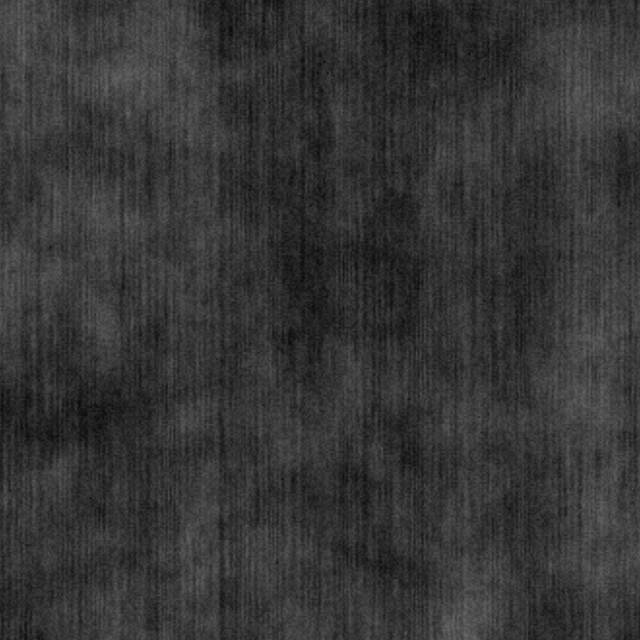
Write a WebGL 2 fragment shader that draws this texture.

```glsl
#version 300 es
precision highp float;
// Dark worn surface with fine vertical ribs: layered cloud noise gives the
// blotches, layered sines and stretched noise give the broken ribs and threads,
// and cellular points scatter dark pits and short pale scratches.
#define BASE_GREY 0.205
#define CLOUD_SCALE 5.5
#define CLOUD_CONTRAST 0.066
#define BAND_CONTRAST 0.040
#define RIB_COUNT 104.0
#define RIB_CONTRAST 0.026
#define THREAD_CONTRAST 0.034
#define GRAIN_CONTRAST 0.046
#define SEAM_X 0.343
#define PIT_GRID 110.0
#define SCRATCH_GRID 48.0

uniform vec2 u_resolution;
out vec4 fragColor;

const float TAU = 6.2831853;

float hash(vec2 p) {
  vec3 q = fract(p.xyx * 0.1031);
  q += dot(q, q.yzx + 33.33);
  return fract((q.x + q.y) * q.z);
}

vec2 hash2(vec2 p) {
  return vec2(hash(p + 17.3), hash(p + 71.9));
}

// Smooth value noise in -1..1
float noise(vec2 p) {
  vec2 cell = floor(p), f = fract(p);
  f = f * f * (3.0 - 2.0 * f);
  float low = mix(hash(cell), hash(cell + vec2(1, 0)), f.x);
  float high = mix(hash(cell + vec2(0, 1)), hash(cell + vec2(1, 1)), f.x);
  return 2.0 * mix(low, high, f.y) - 1.0;
}

// Rotated octaves, so no grid shows in the blotches
float clouds(vec2 p) {
  const mat2 turn = mat2(1.6, 1.2, -1.2, 1.6);
  float sum = 0.0, weight = 1.0;
  for (int i = 0; i < 7; i++) {
    sum += weight * noise(p);
    p = turn * p + 19.7;
    weight *= 0.69;
  }
  return sum;
}

// Vertical ribs of uneven spacing and strength, beaded along their length
float ribs(vec2 uv) {
  float drift = 0.5 * sin(uv.x * 47.0) + 0.35 * sin(uv.x * 113.0 + 1.7);
  drift += 0.12 * noise(vec2(uv.x * 50.0, uv.y * 40.0) + 15.0);
  float wave = sin(TAU * (uv.x * RIB_COUNT + drift));
  float strength = 0.65 + 0.5 * noise(vec2(uv.x * 36.0, uv.y * 9.0) + 40.0);
  float beads = 1.0 + 0.8 * noise(vec2(uv.x * RIB_COUNT, uv.y * 85.0));
  return wave * strength * beads;
}

// Uneven threads: long faint ones under short broken ones
float threads(vec2 uv) {
  float broad = noise(vec2(uv.x * 135.0, uv.y * 4.0) + 7.0);
  float broken = noise(vec2(uv.x * 150.0, uv.y * 24.0) + 53.0);
  float fine = noise(vec2(uv.x * 270.0, uv.y * 36.0) + 90.0);
  return 0.75 * broad + 0.6 * broken + 0.6 * fine;
}

// Soft tonal step at one joint, fading out to both sides
float seam(vec2 uv, float px) {
  float d = uv.x - SEAM_X - 0.0012 * noise(vec2(3.0, uv.y * 14.0));
  float side = 1.0 - 2.0 * smoothstep(-px - 0.001, px + 0.001, d);
  return side * exp(-abs(d) / 0.045) * (0.7 + 0.5 * noise(vec2(8.0, uv.y * 5.0)));
}

// Small ragged pits of varied depth, gathered in loose patches
float pits(vec2 uv, float px) {
  vec2 p = uv * PIT_GRID, cell = floor(p);
  vec2 q = fract(p) - 0.25 - 0.5 * hash2(cell);
  float radius = mix(0.04, 0.17, pow(hash(cell + 5.1), 2.0));
  float ragged = 0.07 * noise(uv * 420.0 + 31.0);
  float patches = 0.05 + 0.13 * noise(uv * 8.0 + 60.0);
  float present = step(hash(cell + 29.0), patches);
  float depth = mix(0.4, 1.0, hash(cell + 61.0));
  float edge = px * PIT_GRID;
  float d = length(q) - radius + ragged;
  return present * depth * (1.0 - smoothstep(-0.5 * edge, edge, d));
}

// Short pale scratches at random angles
float scratches(vec2 uv, float px) {
  vec2 p = uv * SCRATCH_GRID, cell = floor(p);
  vec2 q = fract(p) - 0.4 - 0.2 * hash2(cell);
  float angle = TAU * hash(cell + 11.0);
  vec2 along = vec2(cos(angle), sin(angle));
  float reach = 0.26 * pow(hash(cell + 43.0), 2.0);
  float d = length(q - along * clamp(dot(q, along), -reach, reach));
  float present = step(hash(cell + 83.0), 0.10);
  return present * (1.0 - smoothstep(0.0, 0.02 + px * SCRATCH_GRID, d));
}

void main() {
  float px = 1.0 / u_resolution.y;
  vec2 uv = gl_FragCoord.xy * px;

  // Broad tones
  float grey = BASE_GREY;
  grey += CLOUD_CONTRAST * clouds(uv * CLOUD_SCALE + 3.0);
  grey += BAND_CONTRAST * noise(vec2(uv.x * 11.0, uv.y * 1.5) + 25.0);
  grey += 0.026 * seam(uv, px);

  // Ribs and grain
  grey += RIB_CONTRAST * ribs(uv) + THREAD_CONTRAST * threads(uv);
  grey += GRAIN_CONTRAST * noise(uv * 330.0 + 13.0);

  // Marks
  grey -= 0.090 * pits(uv, px);
  grey += 0.060 * scratches(uv, px);

  fragColor = vec4(vec3(clamp(grey, 0.05, 0.42)), 1.0);
}
```
